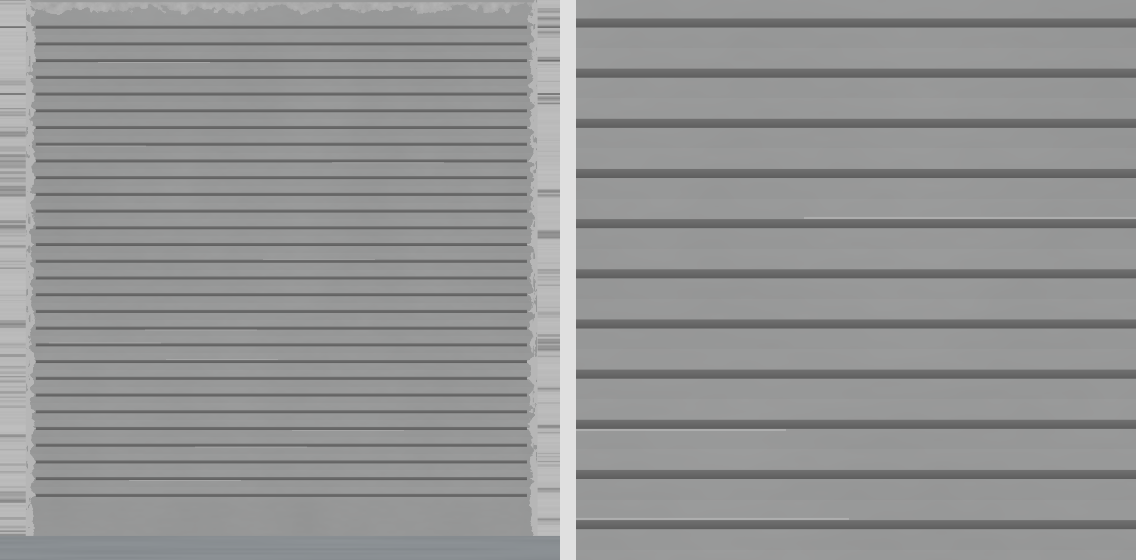
Left: the whole. Right: its middle third, enlarged.
Give the GLSL for this texture, as a WebGL 2 fragment shader.

```glsl
#version 300 es
precision highp float;
// Grey roller shutter: 29 dark horizontal grooves on a flat panel, with flaked
// paint along the top and sides, streaked side rails and a bluish bottom sill.
// Grooves repeat by rounding to a pitch; wear comes from value-noise fbm.

uniform vec2 u_resolution;
out vec4 fragColor;

const float GROOVE_COUNT = 29.0;
const float GROOVE_FIRST = 0.1155;   // centre of the lowest groove
const float GROOVE_PITCH = 0.02986;
const float GROOVE_HALF = 0.0027;
const vec2 GROOVE_SPAN = vec2(0.064, 0.941);
const vec2 PANEL_SPAN = vec2(0.046, 0.960);
const float SILL_TOP = 0.043;
const float SIDE_WEAR = 0.022;
const float TOP_WEAR = 0.027;
const float SCALLOPS = 9.0;

const vec3 PANEL = vec3(0.592, 0.595, 0.595);
const vec3 GROOVE = vec3(0.405);
const vec3 BARE = vec3(0.735);
const vec3 FLAKE = vec3(0.67);
const vec3 STREAK = vec3(0.53);
const vec3 SILL = vec3(0.535, 0.555, 0.570);

float hash(vec2 p) {
    vec3 q = fract(vec3(p.xyx) * 0.1031);
    q += dot(q, q.yzx + 33.33);
    return fract((q.x + q.y) * q.z);
}

float noise(vec2 p) {
    vec2 i = floor(p), f = fract(p);
    f = f * f * (3.0 - 2.0 * f);
    return mix(mix(hash(i), hash(i + vec2(1, 0)), f.x),
               mix(hash(i + vec2(0, 1)), hash(i + vec2(1, 1)), f.x), f.y);
}

float fbm(vec2 p) {
    float sum = 0.0, amp = 0.533;
    for (int i = 0; i < 4; i++) {
        sum += amp * noise(p);
        p = p * 2.03 + 17.1;
        amp *= 0.5;
    }
    return sum;
}

// Antialiased coverage of a signed distance (negative inside)
float cover(float d, float px) {
    return clamp(0.5 - d / px, 0.0, 1.0);
}

// Smeared horizontal streaks of a side rail
vec3 rail(vec2 uv, float px) {
    float side = step(0.5, uv.x) * 37.0;
    float broad = noise(vec2(side, uv.y * 55.0));
    float fine = noise(vec2(side + 9.0, uv.y * 330.0));
    float dark = smoothstep(0.48, 0.95, 0.55 * broad + 0.45 * fine);
    vec3 color = mix(BARE + 0.03 * (fine - 0.5), STREAK, dark);
    // A few grooves smear outwards across the rail
    for (int i = 0; i < 3; i++) {
        float row = GROOVE_COUNT - 1.0 - 2.0 * float(i);
        float shown = (i == 1 && side < 1.0) ? 0.0 : 0.85;
        float d = abs(uv.y - GROOVE_FIRST - row * GROOVE_PITCH) - 0.0016;
        color = mix(color, GROOVE, shown * cover(d, px));
    }
    return color;
}

void main() {
    vec2 uv = gl_FragCoord.xy / u_resolution;
    vec2 px = 1.0 / u_resolution;

    // Nearest groove and signed height from its centre
    float row = clamp(round((uv.y - GROOVE_FIRST) / GROOVE_PITCH), 0.0, GROOVE_COUNT - 1.0);
    float rise = uv.y - GROOVE_FIRST - row * GROOVE_PITCH;

    // Panel with faint stains and a slight shade on each slat
    float stain = fbm(uv * vec2(9.0, 6.0)) - 0.5;
    float grain = noise(uv * vec2(60.0, 180.0)) - 0.5;
    float slat = clamp(rise / GROOVE_PITCH, -0.5, 0.5);
    vec3 color = PANEL + 0.030 * stain + 0.006 * grain + 0.012 * slat;

    // Flaked paint along the top edge, in leaning scallops
    float rough = fbm(uv * 85.0);
    float topDist = 1.0 - uv.y;
    float lean = fract(uv.x * SCALLOPS + topDist * 6.0);
    float scallop = 0.5 * abs(2.0 * lean - 1.0) - 0.10;
    float topFlake = smoothstep(-0.05, 0.05, rough + scallop - topDist / TOP_WEAR);
    topFlake *= cover(0.004 - topDist, px.y);
    color = mix(color, FLAKE + 0.10 * (rough - 0.5), topFlake);

    // Ragged bare strips at both sides, reaching further in beside grooves
    float sideDist = min(uv.x - PANEL_SPAN.x, PANEL_SPAN.y - uv.x);
    float reach = 0.25 * exp(-abs(rise) / 0.002);
    float sideFlake = smoothstep(-0.06, 0.06, rough + reach - sideDist / SIDE_WEAR);
    color = mix(color, BARE - 0.02, sideFlake);
    float chip = smoothstep(0.60, 0.68, fbm(uv * vec2(150.0, 65.0) + 40.0));
    chip *= smoothstep(0.0, 0.002, sideDist) * smoothstep(0.010, 0.006, sideDist);
    color = mix(color, PANEL, chip * step(0.09, uv.y));

    // Grooves with a softer upper lip
    float endDist = max(GROOVE_SPAN.x - uv.x, uv.x - GROOVE_SPAN.y);
    float grooveDist = max(abs(rise) - GROOVE_HALF, endDist);
    vec3 grooveColor = GROOVE + 0.035 * rise / GROOVE_HALF;
    color = mix(color, grooveColor, cover(grooveDist, px.y));

    // Thin bright scratches on some groove lips
    float start = mix(0.05, 0.75, hash(vec2(row, 3.0)));
    float span = step(start, uv.x) * step(uv.x, start + 0.2) * step(endDist, 0.0);
    float lip = hash(vec2(row, 5.0)) > 0.5 ? 1.0 : -1.0;
    float scratch = cover(abs(rise - lip * (GROOVE_HALF + 0.0007)) - 0.0006, px.y);
    color = mix(color, BARE, 0.6 * scratch * span * step(0.6, hash(vec2(row, 8.0))));

    // Side rails, then the sill across the full width
    color = mix(color, rail(uv, px.y), cover(sideDist, px.x));
    float brushed = noise(vec2(uv.x * 5.0, uv.y * 260.0)) - 0.5;
    color = mix(color, SILL + 0.035 * brushed, cover(uv.y - SILL_TOP, px.y));

    fragColor = vec4(color, 1.0);
}
```
